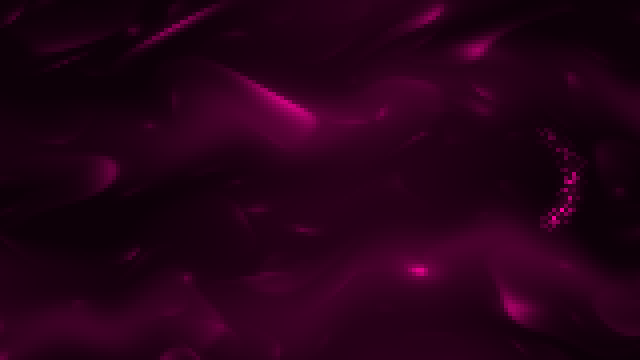
A Shadertoy shader for this background:

```glsl
const vec3 TINT = vec3(1.0, 0.012, 0.615);
const float MOSAIC_ROWS = 90.0;     // blocks per canvas height
const float BASE_LEVEL = 0.112;
const float CLOUD_GAIN = 0.038;
const float LAYOUT_GAIN = 0.036;
const float STREAK_GAIN = 0.12;
const float MIN_LEVEL = 0.05;
const float WARP_GAIN = 0.42;
const float FOLD_SPACING = 0.37;
const vec2 FOLD_STRETCH = vec2(0.7, 1.2);
const float FOLD_EDGE = 0.014;
const float VEIL_GAIN = 0.06;
const float FLARE_GAIN = 0.8;
const float HALO_GAIN = 0.25;
const float RIPPLE_SCALE = 2.2;     // second, smaller set of folds
const float RIPPLE_GAIN = 0.3;
const vec2 SPARK_CENTER = vec2(1.45, 0.50);
const float SPARK_RADIUS = 0.14;

vec3 hash3(vec2 p) {
    vec3 q = vec3(dot(p, vec2(127.1, 311.7)),
                  dot(p, vec2(269.5, 183.3)),
                  dot(p, vec2(419.2, 371.9)));
    return fract(sin(q) * 43758.55);
}

// Layered sines bend the plane; finer layers curl more
vec2 warp(vec2 p) {
    float freq = 3.0;
    float curl = 0.7;
    for (int i = 0; i < 5; i++) {
        float phase = 1.7 * float(i);
        p += WARP_GAIN * curl / freq * vec2(1.5 * sin(freq * p.y * 1.4 + phase + 0.6),
                                            0.6 * cos(freq * p.x + phase * 1.4));
        freq *= 1.65;
        curl *= 1.12;
    }
    return p;
}

// Drifts stretched sideways
float clouds(vec2 q) {
    return sin(12.5 * q.y + 0.8 * sin(2.3 * q.x) - 0.9)
         + 0.8 * sin(4.4 * q.x + 1.2 * q.y + 2.4)
         + 0.45 * sin(23.0 * q.y - 2.6 * q.x + 1.0);
}

// Brighter middle, darker outer sides
float sideFalloff(vec2 p) {
    return cos(3.2 * (p.x - 0.9)) + 0.5 * cos(3.2 * p.y);
}

// Soft lit bands broken along their length
float streaks(vec2 q) {
    float band = 0.5 + 0.5 * sin(12.5 * q.y + 0.9 * sin(2.0 * q.x + 1.0) - 0.9);
    float part = 0.5 + 0.5 * sin(5.4 * q.x - 4.0 * q.y + 0.5);
    return pow(band, 5.0) * part * part;
}

// Scattered arcs: crisp outer rim, soft inside, one hot direction
float folds(vec2 q) {
    vec2 cell = floor(q / FOLD_SPACING);
    float light = 0.0;
    for (int y = -1; y <= 1; y++) {
        for (int x = -1; x <= 1; x++) {
            vec2 id = cell + vec2(x, y);
            vec3 rnd = hash3(id);
            vec3 look = hash3(id + 37.0);
            vec2 offset = q - (id + 0.15 + 0.7 * rnd.xy) * FOLD_SPACING;
            offset *= FOLD_STRETCH;

            float dist = length(offset);
            float radius = mix(0.04, 0.2, rnd.z);
            float angle = 6.2832 * look.x;
            vec2 hotDir = vec2(cos(angle), sin(angle));
            float facing = 0.5 + 0.5 * dot(offset, hotDir) / max(dist, 0.001);

            float inside = max(radius - dist, 0.0);
            float rim = 1.0 - smoothstep(radius - FOLD_EDGE, radius + FOLD_EDGE, dist);
            float power = mix(0.05, 1.0, look.y * look.y);
            float veil = VEIL_GAIN * facing * facing * exp(-inside / 0.09);
            float flare = FLARE_GAIN * power * pow(facing, 20.0) * exp(-inside / 0.022);
            vec2 hotOffset = offset - 0.9 * radius * hotDir;
            float halo = HALO_GAIN * power * exp(-dot(hotOffset, hotOffset) / 0.0016);
            light += rim * (veil + flare) + halo;
        }
    }
    return light;
}

// Single lit blocks crumbling along a crescent
float sparks(vec2 p, vec2 block) {
    vec2 offset = p - SPARK_CENTER;
    float dist = length(offset);
    float slope = atan(offset.y, offset.x);
    float band = exp(-pow((dist - SPARK_RADIUS) / 0.024, 2.0));
    float span = smoothstep(-1.35, -0.7, slope) * (1.0 - smoothstep(0.8, 1.5, slope));
    float heat = mix(0.9, 0.3, smoothstep(-0.3, 0.6, slope));
    vec3 rnd = hash3(block);
    return band * span * heat * (0.2 + step(0.6, rnd.x) * rnd.y);
}

void mainImage(out vec4 fragColor, in vec2 fragCoord) {
    // Snap to coarse blocks, in units of canvas height
    vec2 block = floor(fragCoord / iResolution.y * MOSAIC_ROWS);
    vec2 p = (block + 0.5) / MOSAIC_ROWS;
    vec2 q = warp(p);

    float level = BASE_LEVEL + CLOUD_GAIN * clouds(q) + LAYOUT_GAIN * sideFalloff(p);
    level = max(level, MIN_LEVEL) + STREAK_GAIN * streaks(q);
    level += folds(q) + RIPPLE_GAIN * folds(q * RIPPLE_SCALE + 5.0) + sparks(p, block);

    fragColor = vec4(TINT * min(level, 1.0), 1.0);
}
```
